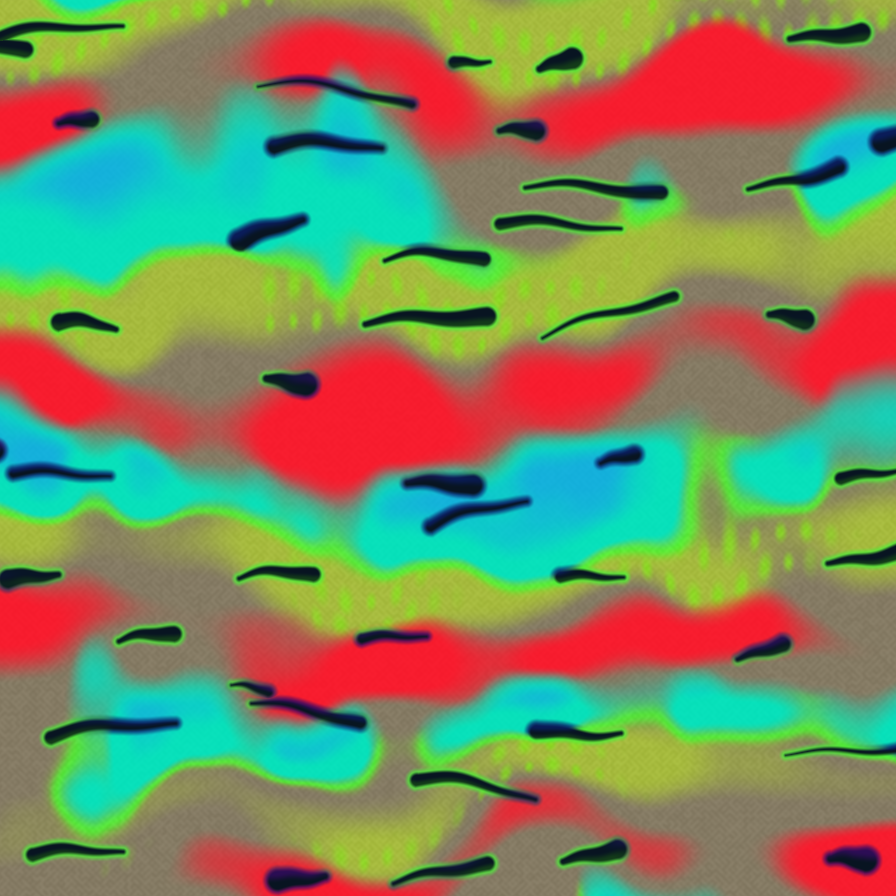
A three.js fragment shader for this pattern:

```glsl
// Soft broken bands of red, cyan and olive on woven grey, with dark tapered strokes.
varying vec2 vUv;

const float TAU = 6.2831853;
const float BANDS = 3.6;

float hash(vec2 p) {
  vec3 q = fract(p.xyx * vec3(0.1031, 0.1030, 0.0973));
  q += dot(q, q.yzx + 33.33);
  return fract((q.x + q.y) * q.z);
}

float noise(vec2 p) {
  vec2 i = floor(p), f = fract(p);
  f = f * f * f * (f * (f * 6.0 - 15.0) + 10.0);
  float low = mix(hash(i), hash(i + vec2(1.0, 0.0)), f.x);
  float high = mix(hash(i + vec2(0.0, 1.0)), hash(i + 1.0), f.x);
  return mix(low, high, f.y);
}

float fbm(vec2 p) {
  return 0.72 * noise(p) + 0.28 * noise(p * 2.1 + 17.3);
}

// Signed distance in band phase from a given centre, positive downward.
float phaseOffset(float phase, float centre) {
  return fract(phase - centre + 0.5) - 0.5;
}

// Band strength around a phase centre, broken up by a noise value.
float bandField(float offset, float n, float amount) {
  return cos(TAU * offset) + amount * (n - 0.5);
}

// Gently bent capsule, thick at one end; x is distance, y the height across it.
vec2 taperedStroke(vec2 p, float halfLen, float thick, float tilt, float bend, float taper) {
  float c = cos(tilt), s = sin(tilt);
  vec2 q = vec2(c * p.x + s * p.y, c * p.y - s * p.x);
  float along = clamp(q.x / halfLen, -1.0, 1.0);
  q.y += halfLen * (bend * along * along + 0.04 * sin(4.0 * along));
  float radius = thick * (0.74 + 0.34 * taper * along);
  float d = length(vec2(max(abs(q.x) - halfLen, 0.0), q.y)) - radius;
  return vec2(d, q.y / thick);
}

// Nearest stroke of a jittered grid.
vec2 scatteredStrokes(vec2 p, vec2 cell) {
  vec2 base = floor(p / cell);
  vec2 nearest = vec2(1.0, 0.0);
  for (int j = -1; j <= 1; j++) {
    for (int i = -1; i <= 1; i++) {
      vec2 id = base + vec2(float(i), float(j));
      float a = hash(id + 3.7), b = hash(id + 41.2), c = hash(id + 87.5);
      vec2 centre = (id + 0.5 + 0.8 * (vec2(a, b) - 0.5)) * cell;
      float halfLen = mix(0.018, 0.088, c * c);
      float thick = mix(0.011, 0.008, c) * mix(0.5, 1.25, hash(id + 9.1));
      float tilt = mix(-0.22, 0.32, hash(id + 63.4));
      float bend = mix(-0.06, 0.16, hash(id + 25.8));
      float taper = hash(id + 71.6) < 0.4 ? -1.0 : 1.0;
      vec2 stroke = taperedStroke(p - centre, halfLen, thick, tilt, bend, taper);
      if (hash(id + 13.9) < 0.86 && stroke.x < nearest.x) nearest = stroke;
    }
  }
  return nearest;
}

// A row of upright soft dots; v is the height from the row.
float dotRow(float x, float v, float count) {
  float id = floor(x * count);
  float size = mix(0.6, 1.15, hash(vec2(id, 5.0)));
  vec2 q = vec2((fract(x * count) - 0.5) / count, v + 0.008 * (hash(vec2(id, 9.0)) - 0.5));
  return smoothstep(1.3, 0.1, length(q / (vec2(0.009, 0.017) * size)));
}

void main() {
  vec2 p = vUv;
  vec3 grey = vec3(0.52, 0.48, 0.39), olive = vec3(0.65, 0.73, 0.24);
  vec3 red = vec3(0.97, 0.11, 0.18), green = vec3(0.30, 0.95, 0.22);
  vec3 sky = vec3(0.08, 0.69, 0.86), aqua = vec3(0.03, 0.88, 0.73);
  vec3 purple = vec3(0.22, 0.04, 0.40), navy = vec3(0.04, 0.12, 0.42);
  vec3 ink = vec3(0.03, 0.08, 0.13), lime = vec3(0.53, 0.88, 0.12);

  // Warped band phase, growing downward
  float phase = (1.0 - p.y) * BANDS + 0.3 * p.x + 0.75 * fbm(p * vec2(5.0, 3.2) + 4.0);
  float redField = bandField(phaseOffset(phase, 0.0), fbm(p * vec2(5.0, 6.5) + 31.0), 2.3);
  float cyanOffset = phaseOffset(phase, 0.35);
  float cyanField = bandField(cyanOffset, fbm(p * vec2(8.5, 5.0) + 58.0), 3.0) - 0.92;
  float oliveField = bandField(phaseOffset(phase, 0.62), fbm(p * vec2(6.0, 7.0) + 83.0), 1.9);

  // Ground and olive patches with dotted rows
  vec3 color = mix(grey, olive, smoothstep(0.2, 1.05, oliveField));
  float rowA = dotRow(p.x, phaseOffset(phase, 0.60) / BANDS, 35.0);
  float rowB = dotRow(p.x + 0.37, phaseOffset(phase, 0.74) / BANDS, 38.0);
  float dotted = smoothstep(0.35, 0.6, noise(p * vec2(5.0, 6.0) + 7.0));
  color = mix(color, lime, 0.8 * max(rowA, rowB) * dotted);

  // Red bands, blurred on both sides
  float redMask = smoothstep(0.34, 1.08, redField);
  color = mix(color, red, redMask);

  // Cyan pools: soft above, crisp below with a green rim and a wider glow
  float below = smoothstep(-0.09, 0.05, cyanOffset);
  float blur = mix(0.42, 0.16, below);
  float rim = (cyanField + 0.13) / 0.13;
  float glow = smoothstep(-0.65, -0.1, cyanField) * below * (1.0 - redMask);
  color = mix(color, lime, 0.45 * glow * glow);
  color = mix(color, green, 0.8 * below * exp(-rim * rim));
  vec3 pool = mix(aqua, sky, smoothstep(0.15, 0.95, cyanField - 0.4 * below + 0.1));
  float cyanMask = smoothstep(-blur, blur, cyanField);
  color = mix(color, pool, cyanMask);

  // Fine weave
  float weave = sin(p.x * TAU * 128.0) * sin(p.y * TAU * 128.0);
  float calm = 1.0 - 0.7 * max(redMask, cyanMask);
  color += calm * (0.012 * weave + 0.03 * (noise(p * 256.0) - 0.5));

  // Dark strokes with coloured halos, tinted toward their upper edge
  vec2 stroke = scatteredStrokes(p, vec2(0.2, 0.111));
  float cool = max(redMask, cyanMask);
  vec3 tint = mix(navy, purple, redMask);
  vec3 halo = mix(green, tint, cool);
  color = mix(color, halo, 0.75 * smoothstep(0.007, 0.0, stroke.x));
  vec3 body = mix(ink, tint, 0.75 * cool * smoothstep(-0.3, 0.7, stroke.y));
  body = mix(body, green * 0.35, 0.6 * (1.0 - cool) * smoothstep(0.2, -0.7, stroke.y));
  color = mix(color, body, smoothstep(0.002, -0.003, stroke.x));

  gl_FragColor = vec4(clamp(color, 0.0, 1.0), 1.0);
}
```
